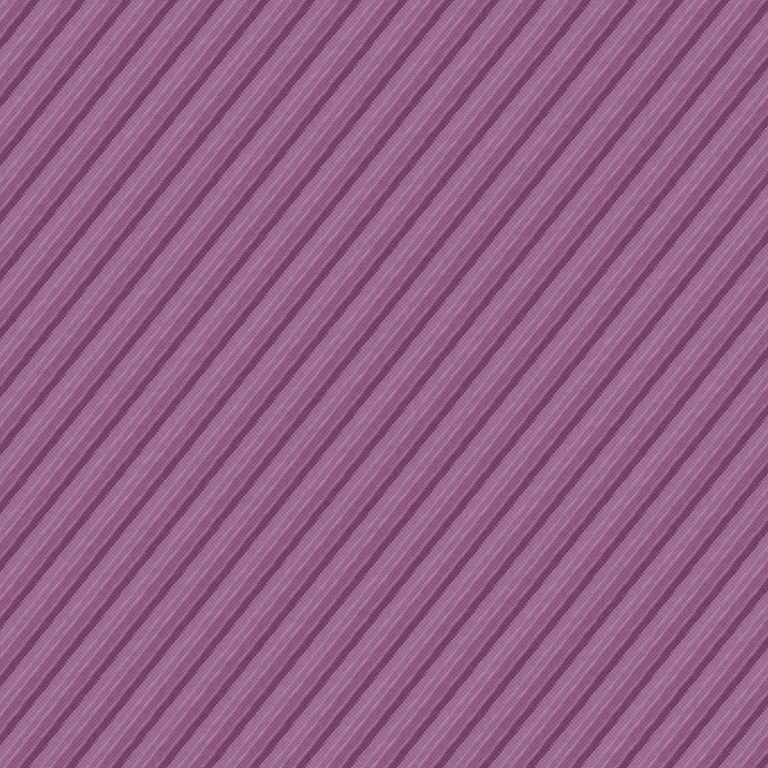
A WebGL 2 fragment shader for this pattern:

```glsl
#version 300 es
precision highp float;
// Slanted plum stripes with thin pale lines and a fine woven grain.

uniform vec2 u_resolution;
out vec4 fragColor;

const vec2 REPEATS = vec2(16.7, 13.25);  // stripes across and down
const float PHASE = 0.77;                // dark stripe position at the top left
const float DARK_HALF = 0.10;            // widths are fractions of one repeat
const float PALE_END = 0.36;
const float PLUM_START = 0.57;
const float PLUM_END = 0.82;
const float LINE_HALF = 0.03;
const float SOFTNESS = 0.005;
const float WEAVE_COUNT = 170.0;
const float WEAVE_DEPTH = 0.035;
const float EDGE_STEP = 0.025;           // how far the weave notches the edges
const float GRAIN_COUNT = 340.0;
const float GRAIN_DEPTH = 0.045;
const float STRIPE_VARIATION = 0.010;

const vec3 DARK = vec3(0.463, 0.250, 0.413);
const vec3 PALE = vec3(0.610, 0.420, 0.580);
const vec3 GREY = vec3(0.585, 0.400, 0.557);
const vec3 PLUM = vec3(0.560, 0.345, 0.515);
const vec3 PALE_LINE = vec3(0.670, 0.485, 0.640);
const vec3 PINK_LINE = vec3(0.700, 0.470, 0.640);

float hash(vec2 p) {
    vec3 q = fract(vec3(p.xyx) * 0.1031);
    q += dot(q, q.yzx + 33.33);
    return fract((q.x + q.y) * q.z);
}

float valueNoise(vec2 p) {
    vec2 cell = floor(p);
    vec2 f = fract(p);
    f = f * f * (3.0 - 2.0 * f);
    float low = mix(hash(cell), hash(cell + vec2(1.0, 0.0)), f.x);
    float high = mix(hash(cell + vec2(0.0, 1.0)), hash(cell + 1.0), f.x);
    return mix(low, high, f.y);
}

// Soft step at an edge, never sharper than one pixel
float edge(float at, float t, float blur) {
    return smoothstep(at - blur, at + blur, t);
}

float thinLine(float at, float t, float blur) {
    return edge(at - LINE_HALF, t, blur) - edge(at + LINE_HALF, t, blur);
}

void main() {
    vec2 uv = gl_FragCoord.xy / u_resolution;
    vec2 thread = cos(6.28318 * WEAVE_COUNT * uv);
    float weave = thread.x * thread.y;

    // Stripe coordinate: whole part names the repeat, t runs across it
    float along = dot(vec2(uv.x, 1.0 - uv.y), REPEATS) - PHASE;
    along += EDGE_STEP * weave;
    float blur = SOFTNESS + 0.5 * length(REPEATS / u_resolution);
    float t = fract(along);
    float stripeId = floor(along);

    // Broad bands, then the thin lines between them
    vec3 color = mix(PALE, GREY, edge(PALE_END, t, blur));
    color = mix(color, PLUM, edge(PLUM_START, t, blur));
    color = mix(color, PALE, edge(PLUM_END, t, blur));
    color = mix(color, PALE_LINE, thinLine(PALE_END, t, blur));
    color = mix(color, PINK_LINE, thinLine(PLUM_START, t, blur));

    // Slight tone shift from stripe to stripe, hidden under the dark band
    color += STRIPE_VARIATION * (hash(vec2(stripeId, 7.0)) - 0.5);
    float darkDistance = min(t, 1.0 - t);
    color = mix(DARK, color, edge(DARK_HALF, darkDistance, blur));

    // Woven relief and uneven grain
    color += WEAVE_DEPTH * weave;
    color += GRAIN_DEPTH * (valueNoise(uv * GRAIN_COUNT) - 0.5);

    fragColor = vec4(clamp(color, 0.0, 1.0), 1.0);
}
```
